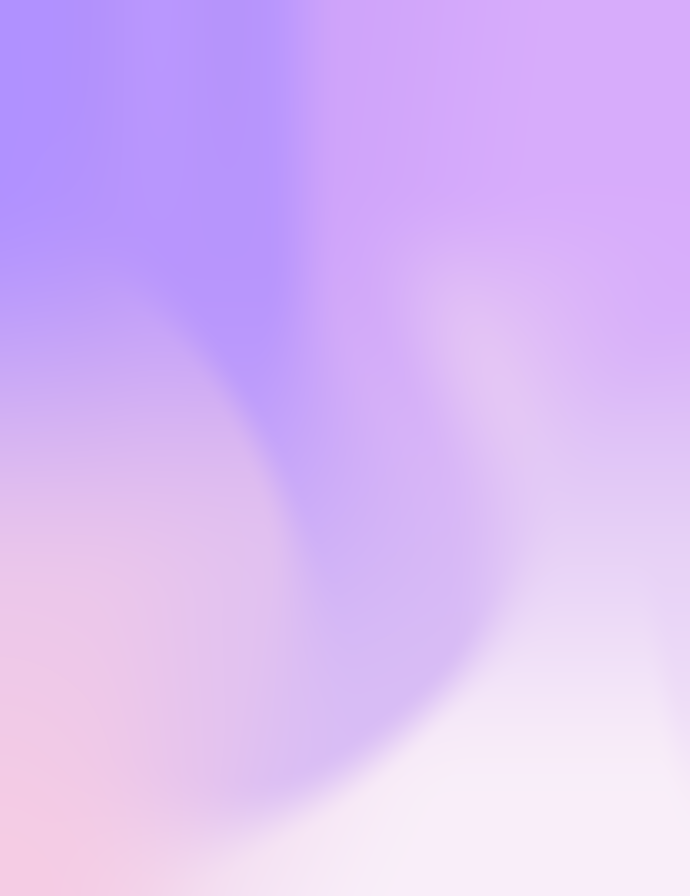
Write a Shadertoy shader that draws this background.

```glsl
#define STRIPE_EDGE 0.44
#define STRIPE_BLUR 0.055
#define LEFT_BEND vec3(0.45, 1.55, 0.70)
#define SWEEP_BEND vec3(0.93, 1.0, 0.25)
#define SWEEP_BLUR 0.04
#define FOLD_TINT 0.4

const vec3 PERIWINKLE = vec3(0.68, 0.56, 1.00);
const vec3 VIOLET     = vec3(0.72, 0.585, 0.99);
const vec3 ORCHID     = vec3(0.81, 0.64, 0.98);
const vec3 MAUVE      = vec3(0.845, 0.675, 0.985);
const vec3 LILAC      = vec3(0.85, 0.74, 0.96);
const vec3 MIST       = vec3(0.90, 0.81, 0.965);
const vec3 ROSE       = vec3(0.915, 0.775, 0.925);
const vec3 PINK       = vec3(0.96, 0.80, 0.895);
const vec3 BLUSH      = vec3(0.95, 0.86, 0.94);
const vec3 PEARL      = vec3(0.975, 0.935, 0.975);

// Soft step centred on zero
float blurStep(float d, float blur) {
    return smoothstep(-blur, blur, d);
}

// Parabola: peak value, curvature, peak position
float bend(vec3 b, float s) {
    return b.x - b.y * (s - b.z) * (s - b.z);
}

// Violet band on the left, fading to lilac further down
vec3 violetBand(float x, float down) {
    float shade = (1.0 - smoothstep(0.0, 0.22, x)) * (1.0 - smoothstep(0.1, 0.4, down));
    vec3 c = mix(VIOLET, PERIWINKLE, shade);
    c -= 0.006 * cos(x * 32.0 - 4.3) * (1.0 - smoothstep(0.0, 0.35, down));
    return mix(c, LILAC, smoothstep(0.28, 0.86, down));
}

// Orchid veil filling the upper right
vec3 orchidVeil(float x, float down) {
    vec3 c = mix(ORCHID, MAUVE, smoothstep(0.45, 0.85, x + 0.15 * down));
    return mix(c, LILAC, smoothstep(0.18, 0.8, down));
}

// Rose glow rising from the lower left
vec3 roseGlow(float x, float down) {
    vec3 c = mix(violetBand(x, 0.2), ROSE, smoothstep(0.19, 0.68, down));
    c = mix(c, PINK, smoothstep(0.5, 1.0, down) * (1.0 - smoothstep(0.0, 0.4, x)));
    return mix(c, LILAC, 0.55 * smoothstep(0.12, 0.45, x) * smoothstep(0.4, 0.7, down));
}

// Pearl light in the lower right
vec3 pearlLight(float x, float down) {
    vec3 c = mix(orchidVeil(x, down), MIST, smoothstep(0.32, 0.64, down));
    c = mix(c, PEARL, smoothstep(0.54, 0.9, down));
    vec3 warm = mix(PINK, BLUSH, smoothstep(0.05, 0.38, x));
    c = mix(warm, c, smoothstep(0.25, 0.65, x + 0.6 * (down - 0.9)));

    // Faint fold near the right border
    float fold = blurStep(x - 0.95 - 0.2 * (down - 0.7), 0.025);
    fold *= smoothstep(0.56, 0.68, down) * (1.0 - smoothstep(0.75, 0.95, down));
    return mix(c, MIST, FOLD_TINT * fold);
}

void mainImage(out vec4 fragColor, in vec2 fragCoord) {
    vec2 uv = fragCoord / iResolution.xy;
    float x = uv.x;
    float down = 1.0 - uv.y;

    // Upper layers, with an edge that softens downwards
    float stripeBlur = STRIPE_BLUR + 0.2 * smoothstep(0.3, 0.75, down);
    float stripeShift = 0.08 * smoothstep(0.35, 0.7, down);
    float veil = blurStep(x - STRIPE_EDGE - stripeShift, stripeBlur);
    vec3 color = mix(violetBand(x, down), orchidVeil(x, down), veil);

    // Curved left edge of the central tongue
    float leftEdge = bend(LEFT_BEND, max(down, 0.2));
    float leftBlur = 0.035 + 0.07 * smoothstep(0.55, 0.85, down)
                   + 0.05 * (1.0 - smoothstep(0.25, 0.42, down));
    float rose = blurStep(leftEdge - x - 0.01, leftBlur);
    color = mix(color, roseGlow(x, down), rose);

    // Right side and diagonal underside of the tongue
    float side = x - mix(0.57, 0.74, smoothstep(0.2, 0.62, down));
    float sweep = down - bend(SWEEP_BEND, max(x, SWEEP_BEND.z));
    float sideLight = blurStep(side, 0.09) * smoothstep(0.2, 0.5, down);
    float sweepBlur = SWEEP_BLUR + 0.05 * (1.0 - smoothstep(0.15, 0.45, x))
                    + 0.06 * smoothstep(0.62, 0.85, x);
    float sweepLight = blurStep(sweep, sweepBlur);
    float light = 1.0 - (1.0 - sideLight) * (1.0 - sweepLight);
    color = mix(color, pearlLight(x, down), light);

    fragColor = vec4(clamp(color, 0.0, 1.0), 1.0);
}
```
